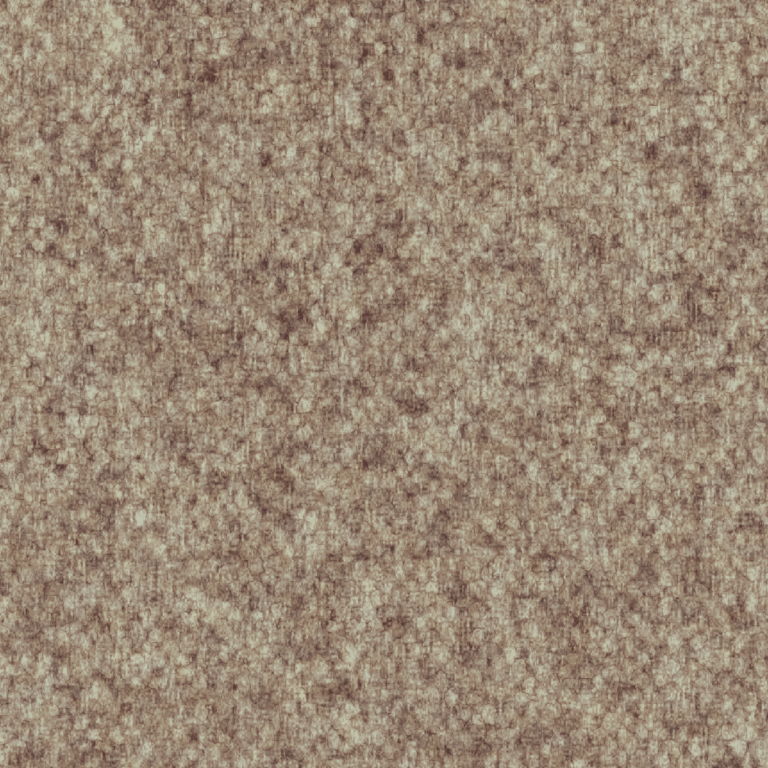
Write a Shadertoy shader that draws this texture.

```glsl
// Coarse plain-weave cloth: pale raised tufts over brown, fibrous gaps.

#define COLUMNS 70.0        // warp threads across the canvas
#define ROWS 58.0           // weft threads up the canvas
#define BASE_TONE 0.41
#define TUFT_TONE 0.50      // brightness added by raised threads
#define FIBRE_TONE 0.95     // strength of the fine streaks
#define GRAIN_TONE 0.50     // strength of the finest speckle
#define MOTTLE_TONE 0.30    // strength of the cloudy patches
#define CRACK_TONE 0.24     // strength of the thin dark creases
#define DARK_BROWN vec3(0.405, 0.295, 0.265)
#define MID_TAN vec3(0.595, 0.510, 0.430)
#define PALE_CREAM vec3(0.735, 0.725, 0.635)

float hash(vec2 p) {
    vec3 q = fract(p.xyx * 0.1031);
    q += dot(q, q.yzx + 33.33);
    return fract((q.x + q.y) * q.z);
}

float noise(vec2 p) {
    vec2 cell = floor(p), f = fract(p);
    f = f * f * (3.0 - 2.0 * f);
    float low = mix(hash(cell), hash(cell + vec2(1, 0)), f.x);
    float high = mix(hash(cell + vec2(0, 1)), hash(cell + vec2(1, 1)), f.x);
    return mix(low, high, f.y);
}

// Height of the raised threads: upright warp tufts alternate with flat weft ones.
float weave(vec2 uv, vec2 fray, float ragged) {
    vec2 grid = uv * vec2(COLUMNS, ROWS) + fray;
    grid += 0.8 * (vec2(noise(uv * 9.0 + 5.0), noise(uv * 11.0 + 41.0)) - 0.5);
    vec2 home = floor(grid);
    float height = 0.0;
    for (int j = -1; j <= 1; j++)
    for (int i = -1; i <= 1; i++) {
        vec2 cell = home + vec2(i, j);
        vec2 id = cell + 20.0;
        float weft = mod(id.x + id.y, 2.0);
        vec2 jitter = vec2(hash(id + 101.3), hash(id + 207.7)) - 0.5;
        vec2 radius = mix(vec2(0.60, 0.64), vec2(0.66, 0.30), weft);
        radius *= 0.75 + 0.5 * vec2(hash(id + 311.1), hash(id + 419.9));
        vec2 d = abs(grid - cell - 0.5 - 0.25 * jitter) / radius;
        float dist = pow(dot(d * d, d), 1.0 / 3.0) + ragged;
        float strength = mix(0.45, 1.0, hash(id + 523.5));
        strength *= mix(1.0, 0.7 * hash(id + 617.2), weft);
        height = max(height, strength * (1.0 - smoothstep(0.66, 1.08, dist)));
    }
    return height;
}

vec3 cloth(vec2 uv) {
    // Fine streaks along both thread directions
    float warpFibre = noise(uv * vec2(310.0, 64.0) + 13.0) - 0.5;
    float weftFibre = noise(uv * vec2(75.0, 270.0) + 71.0) - 0.5;
    float grain = noise(uv * vec2(430.0, 330.0) + 29.0) - 0.5;

    // Frayed thread outlines
    vec2 fray = 0.6 * (vec2(noise(uv * 160.0 + 307.0), noise(uv * 150.0 + 353.0)) - 0.5);
    float ragged = 0.85 * warpFibre + 0.45 * weftFibre + 0.3 * grain;
    float tuft = weave(uv, fray, ragged);
    float gap = 1.0 - 0.55 * tuft;

    // Cloudy patches, long warp bands and bare dark spots
    float mottle = 0.3 * noise(uv * 9.0 + 3.0) + 0.9 * noise(uv * vec2(46.0, 40.0) + 57.0) - 0.6;
    float band = noise(uv * vec2(110.0, 14.0) + 83.0) - 0.5;
    float bare = smoothstep(0.62, 0.82, noise(uv * vec2(40.0, 58.0) + 137.0) + 0.35 * warpFibre);

    // Thin wandering creases
    float ridge = abs(noise(uv * vec2(130.0, 150.0) + 181.0) + 0.2 * grain - 0.5);
    float crack = 1.0 - smoothstep(0.0, 0.10, ridge);

    float tone = BASE_TONE + TUFT_TONE * tuft * (1.0 - 0.35 * bare);
    tone += gap * (FIBRE_TONE * warpFibre + 0.5 * FIBRE_TONE * weftFibre);
    tone += MOTTLE_TONE * mottle + 0.20 * band - 0.17 * bare + GRAIN_TONE * grain;
    tone -= CRACK_TONE * crack * gap;
    tone = clamp(tone, -0.15, 1.08);

    // Tone to dye colour, with a slight drift between warm and grey
    vec3 colour = tone < 0.5 ? mix(DARK_BROWN, MID_TAN, tone * 2.0)
                             : mix(MID_TAN, PALE_CREAM, tone * 2.0 - 1.0);
    float warmth = noise(uv * 60.0 + 223.0) - 0.5;
    return colour + warmth * vec3(0.015, 0.0, -0.02);
}

void mainImage(out vec4 fragColor, in vec2 fragCoord) {
    // Four samples per pixel smooth the fibres
    vec3 sum = vec3(0.0);
    for (int k = 0; k < 4; k++) {
        vec2 offset = vec2(k % 2, k / 2) * 0.5 - 0.25;
        sum += cloth((fragCoord + offset) / iResolution.y);
    }
    fragColor = vec4(sum / 4.0, 1.0);
}
```
